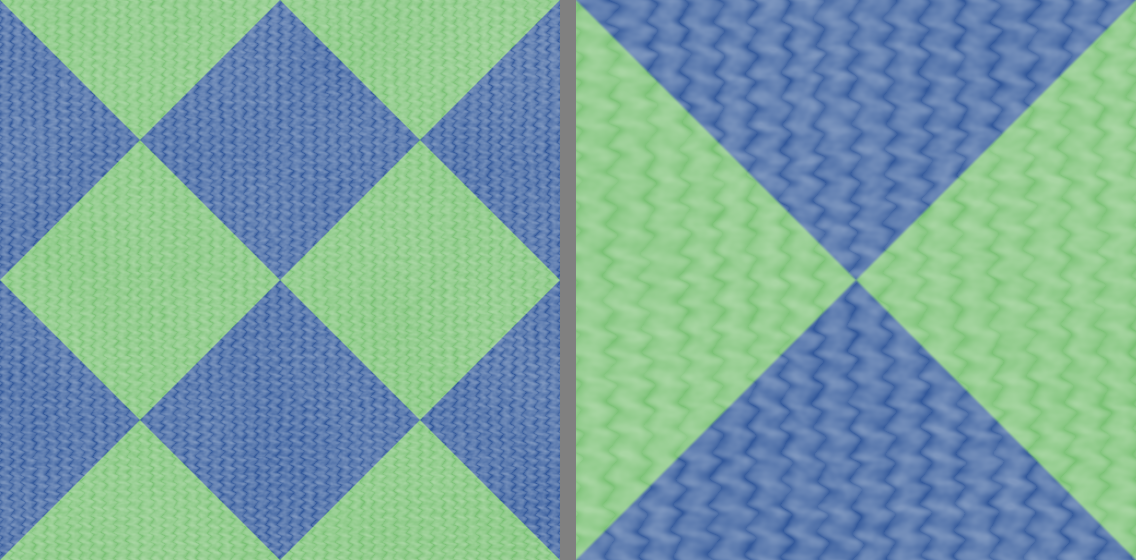
Left, the full canvas; right, a detail of the centre.
This pattern is drawn by a three.js fragment shader. Its source:

```glsl
// Knitted harlequin check: two diamonds across and two down, green against blue.
// Diagonal stripes cross to make the diamonds; wavy ribs of slanted stitches,
// loosened by gradient noise, shade both yarns.
varying vec2 vUv;

const float TAU = 6.28319;
const float DIAMONDS = 2.0;             // diamonds across and down
const float EDGE = 0.0012;              // half width of the softened edge
const vec2 STITCHES = vec2(48.0, 66.0); // ribs across, rows up
const float WAVE = 0.13;                // sideways swing of each rib
const float SLANT = 0.45;               // tilt of a stitch inside its rib
const float SEAM_DEPTH = 0.62;
const float ROW_DEPTH = 0.17;
const float FUZZ = 0.32;
const float WEAR = 0.16;
const vec3 GREEN_DARK = vec3(0.48, 0.76, 0.46);
const vec3 GREEN_LIGHT = vec3(0.66, 0.84, 0.64);
const vec3 BLUE_DARK = vec3(0.20, 0.35, 0.61);
const vec3 BLUE_LIGHT = vec3(0.49, 0.59, 0.75);

float hash(vec2 p) {
  return fract(sin(dot(p, vec2(127.1, 311.7))) * 43758.5);
}

vec2 gradient(vec2 cell) {
  float angle = TAU * hash(cell);
  return vec2(cos(angle), sin(angle));
}

// Gradient noise, roughly -0.7 to 0.7
float noise(vec2 p) {
  vec2 i = floor(p);
  vec2 f = fract(p);
  vec2 w = f * f * f * (f * (f * 6.0 - 15.0) + 10.0);
  vec2 e = vec2(1.0, 0.0);
  float low = mix(dot(gradient(i), f), dot(gradient(i + e.xy), f - e.xy), w.x);
  float high = mix(dot(gradient(i + e.yx), f - e.yx), dot(gradient(i + e.xx), f - e.xx), w.x);
  return mix(low, high, w.y);
}

// Signed distance to evenly spaced lines, changing sign at each line
float stripes(float t) {
  float toLine = 0.5 - abs(fract(t) - 0.5);
  return toLine * (1.0 - 2.0 * mod(floor(t), 2.0));
}

// Coverage of the green diamonds
float diamonds(vec2 uv) {
  float a = stripes(DIAMONDS * (uv.x + uv.y));
  float b = stripes(DIAMONDS * (uv.x - uv.y));
  float dist = sign(a) * sign(b) * min(abs(a), abs(b)) / (DIAMONDS * sqrt(2.0));
  return smoothstep(-EDGE, EDGE, dist);
}

// Yarn tone: 0 in the seams, 1 on the raised stitches
float knit(vec2 uv) {
  vec2 p = uv * STITCHES;
  p += 0.28 * vec2(noise(uv * 9.0), noise(uv * 11.0 + 40.0));
  p += 0.14 * vec2(noise(p * 0.7 + 7.0), noise(p * 0.6 + 19.0));

  // Ribs swing once per row, leaning more sharply on one side
  float swing = sin(TAU * p.y) + 0.3 * sin(2.0 * TAU * p.y);
  float across = fract(p.x + WAVE * swing) - 0.5;
  float seam = pow(abs(2.0 * across), 2.6);

  // Rows show more clearly toward the bottom
  float row = 0.5 - 0.5 * cos(TAU * (p.y + SLANT * across));
  float rowDepth = ROW_DEPTH * mix(1.5, 0.7, uv.y);
  float seamDepth = SEAM_DEPTH * (1.0 + 0.5 * noise(p * 0.8 + 60.0));

  float tone = 0.84 - seamDepth * seam - rowDepth * row * (1.0 - 0.5 * seam);
  tone += FUZZ * noise(p * vec2(1.6, 1.9) + 90.0);
  tone += 0.5 * FUZZ * noise(p * 3.7 + 130.0);
  tone += WEAR * noise(uv * 5.0 + 23.0);
  return clamp(tone, 0.0, 1.0);
}

void main() {
  float tone = knit(vUv);
  vec3 green = mix(GREEN_DARK, GREEN_LIGHT, tone);
  vec3 blue = mix(BLUE_DARK, BLUE_LIGHT, tone);
  gl_FragColor = vec4(mix(blue, green, diamonds(vUv)), 1.0);
}
```
